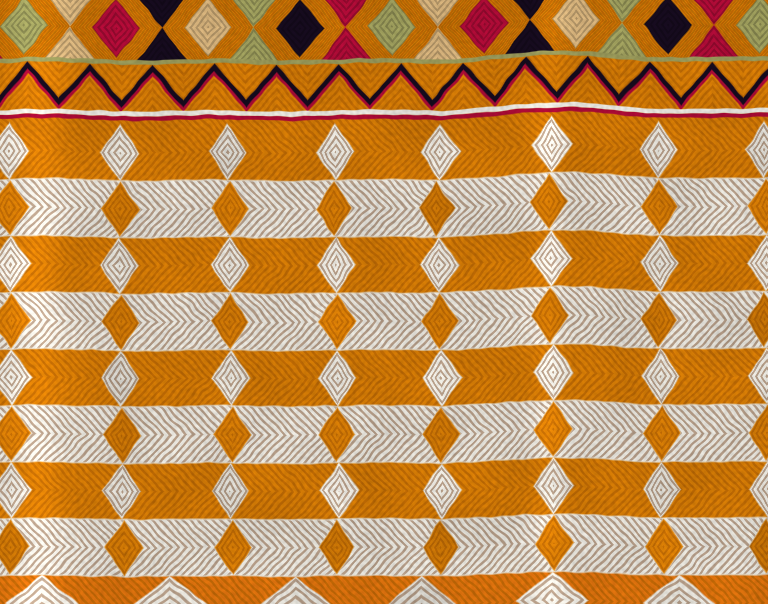
This pattern is drawn by a Shadertoy shader. Its source:

```glsl
// Embroidered cloth: a border of coloured diamonds and a zigzag sits above
// orange and ivory bands of chevron stitches joined by columns of diamonds.
// Distance functions give the shapes; gradient noise bends cloth and thread.

const float CLOTH_HEIGHT = 604.0;            // cloth units along the canvas height
const float BAND = 56.5;                     // height of one stripe
const float BANDS_TOP = 180.0;               // upper edge of first ivory stripe
const float LAST_ROW = 7.0;                  // bottom stripe, with wider diamonds
const vec2 COLUMN = vec2(8.0, 107.5);        // first centre, spacing
const vec2 LAST_COLUMN = vec2(41.0, 127.5);
const vec2 DIAMOND = vec2(19.0, 28.0);       // half size
const vec2 LAST_DIAMOND = vec2(35.0, 28.0);
const float STITCH = 7.6;                    // spacing of chevron stitches
const float STITCH_SLOPE = 0.95;
const vec2 GEM = vec2(24.0, 29.0);           // half size of border diamonds
const float GEM_SPACING = 92.0;
const float ZIGZAG_SPACING = 62.2;
const float ZIGZAG_RISE = 36.0;

const vec3 IVORY = vec3(0.88, 0.87, 0.84);
const vec3 IVORY_GROOVE = vec3(0.68, 0.59, 0.51);
const vec3 ORANGE = vec3(0.81, 0.47, 0.02);
const vec3 ORANGE_GROOVE = vec3(0.68, 0.37, 0.01);
const vec3 RUST = vec3(0.84, 0.43, 0.05);
const vec3 BLACK = vec3(0.08, 0.04, 0.11);
const vec3 CRIMSON = vec3(0.64, 0.04, 0.20);
const vec3 SAGE = vec3(0.58, 0.58, 0.34);
const vec3 SAND = vec3(0.78, 0.65, 0.45);
const vec3 GEMS[4] = vec3[4](SAGE, CRIMSON, SAND, BLACK);

float hash(vec2 p) {
    vec3 q = fract(vec3(p.xyx) * 0.1031);
    q += dot(q, q.yzx + 33.33);
    return fract((q.x + q.y) * q.z);
}

float slopeAt(vec2 cell, vec2 offset) {
    float a = 6.2832 * hash(cell);
    return dot(vec2(cos(a), sin(a)), offset);
}

float gradientNoise(vec2 p) {
    vec2 i = floor(p), f = fract(p), u = f * f * f * (f * (f * 6.0 - 15.0) + 10.0);
    vec2 e = vec2(1.0, 0.0);
    return mix(mix(slopeAt(i, f), slopeAt(i + e, f - e), u.x),
               mix(slopeAt(i + e.yx, f - e.yx), slopeAt(i + 1.0, f - 1.0), u.x), u.y);
}

float unitSize() { return CLOTH_HEIGHT / iResolution.y; }
float cover(float d) { return clamp(0.5 - d / (1.3 * unitSize()), 0.0, 1.0); }
float bump(float x, float centre, float width) {
    float t = (x - centre) / width;
    return exp(-t * t);
}
float rhombusNorm(vec2 q, vec2 h) { return abs(q.x) / h.x + abs(q.y) / h.y; }
float rhombus(vec2 q, vec2 h) { return (rhombusNorm(q, h) - 1.0) * h.x * h.y / length(h); }
float thread(float t) { return smoothstep(0.05, 0.7, 0.5 + 0.5 * cos(6.2832 * t)); }

// Striped field with a diamond of the opposite colour in every cell
vec3 stripes(vec2 p) {
    float row = clamp(floor((p.y - BANDS_TOP) / BAND), -1.0, LAST_ROW);
    float y = p.y - BANDS_TOP - (row + 0.5) * BAND;
    float edge = 0.5 * BAND - (row < 0.0 ? y : abs(y));
    float side = mod(row, 2.0) < 0.5 ? 1.0 : -1.0;
    float ivory = cover(-side * edge);

    bool last = row == LAST_ROW;
    vec2 column = last ? LAST_COLUMN : COLUMN;
    vec2 size = last ? LAST_DIAMOND : DIAMOND;
    float drift = last ? 0.0 : 6.0 * abs(sin(p.x * 0.00717)) + 0.6 * max(row, 0.0);
    float x = p.x - column.x - drift;
    float index = floor(x / column.y + 0.5);
    float vary = hash(vec2(index + 5.0, row + 3.0)) - 0.5;
    vec2 q = vec2(x - index * column.y - 4.0 * vary, y);
    float d = rhombus(q, size * vec2(1.0 + 0.1 * vary, 1.0));
    float inside = cover(d);
    ivory = mix(ivory, 1.0 - ivory, inside);

    float wobble = 0.25 * gradientNoise(p * 0.07);
    float chevron = thread((p.x + STITCH_SLOPE * abs(y)) / STITCH + wobble);
    float rings = thread(rhombusNorm(q, size) * 3.5 + 0.5 + wobble);
    float s = mix(chevron, rings, inside);
    vec3 orange = mix(ORANGE_GROOVE, last ? RUST : ORANGE, 0.25 + 0.75 * s);
    vec3 col = mix(orange, mix(IVORY_GROOVE, IVORY, s), ivory);
    col *= 1.0 + 0.1 * vary * inside;
    float seam = max(cover(abs(edge) - 0.9), 0.6 * cover(abs(d) - 0.7));
    return mix(col, IVORY, 0.6 * seam);
}

// Row of diamonds, with hourglasses of colour between them
vec3 gemRow(vec2 p) {
    float x = (p.x - 24.0) / GEM_SPACING;
    float k = floor(x + 0.5), h = floor(x);
    vec2 q = vec2((x - k) * GEM_SPACING, p.y - 27.0);
    vec2 g = vec2((x - h - 0.5) * GEM_SPACING, q.y);
    float glass = 0.8 * (abs(g.x) - 0.76 * abs(g.y));
    float ring = rhombusNorm(q, GEM);
    vec3 col = mix(ORANGE_GROOVE, ORANGE, thread(ring * 4.0));
    col = mix(col, GEMS[int(mod(h + 2.0, 4.0))], cover(glass));
    col = mix(col, GEMS[int(mod(k, 4.0))], cover(rhombus(q, GEM)));
    return col * (0.86 + 0.2 * thread(ring * 4.0 + 0.5));
}

// Black zigzag with a crimson lower edge
vec3 zigzagRow(vec2 p) {
    float wave = 2.0 * abs(fract((p.x - 28.0) / ZIGZAG_SPACING + 0.5) - 0.5);
    float d = 0.654 * (p.y - 67.0 - ZIGZAG_RISE * wave);
    vec3 col = mix(ORANGE_GROOVE, ORANGE, 0.3 + 0.7 * thread(d / 5.5));
    col = mix(col, CRIMSON, cover(abs(d - 3.2) - 2.0));
    return mix(col, BLACK, cover(abs(d) - 2.3));
}

void mainImage(out vec4 fragColor, in vec2 fragCoord) {
    vec2 cloth = vec2(fragCoord.x, iResolution.y - fragCoord.y) * unitSize();

    // Sagging rows and uneven stitching
    float sag = -7.0 * bump(cloth.x, 552.0, 55.0) - 3.0 * smoothstep(480.0, 600.0, cloth.x);
    sag += 4.0 * gradientNoise(vec2(cloth.x * 0.012, 3.7));
    vec2 p = cloth - vec2(0.0, sag * mix(1.0, 0.45, cloth.y / CLOTH_HEIGHT));
    p += 1.6 * vec2(gradientNoise(cloth * 0.06), gradientNoise(cloth * 0.06 + 40.0));

    // Rows and the cords that part them
    vec3 col = mix(stripes(p), zigzagRow(p), cover(p.y - 114.0));
    col = mix(col, gemRow(p), cover(p.y - 60.0));
    col = mix(col, SAGE, cover(abs(p.y - 61.0) - 2.2));
    col = mix(col, CRIMSON, cover(abs(p.y - 117.0) - 2.2));
    col = mix(col, IVORY, cover(abs(p.y - 112.5) - 2.4));

    // Silk sheen on the folds and thread grain
    float sheen = bump(cloth.x, 38.0, 26.0) + 0.6 * bump(cloth.x, 548.0, 16.0);
    float grain = 0.10 * gradientNoise(cloth * 0.25) + 0.07 * gradientNoise(cloth * 0.02);
    col *= 1.0 + 0.14 * sheen + grain;
    fragColor = vec4(clamp(col, 0.0, 1.0), 1.0);
}
```
